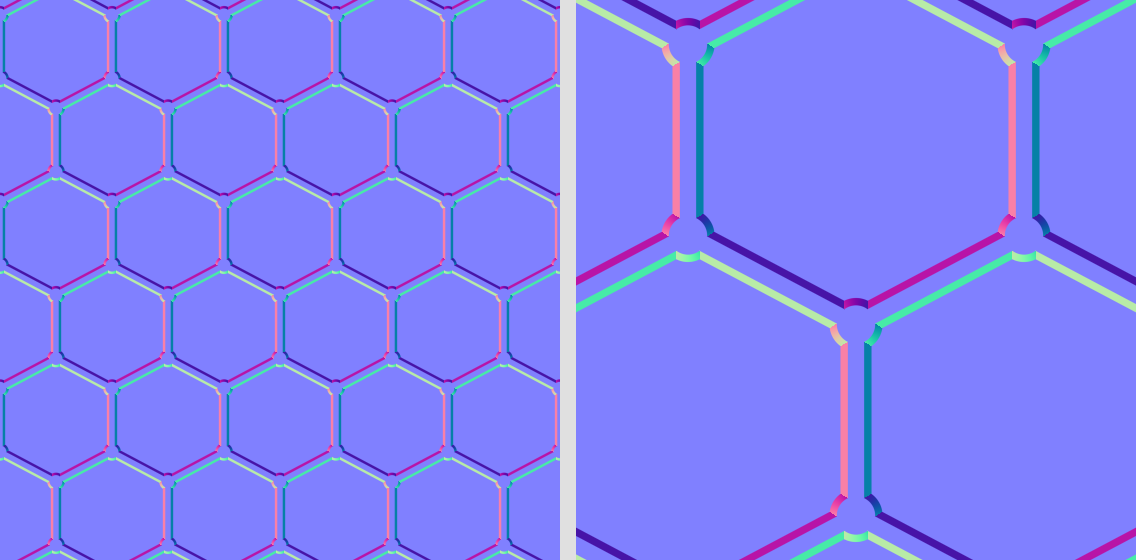
Left: the whole. Right: its middle third, enlarged.
Reproduce this texture map procedurally as a WebGL 1 fragment shader.

```glsl
precision highp float;
// Tangent-space normal map of hexagonal tiles with bevelled rims and notched corners.
uniform vec2 u_resolution;

const float COLUMNS = 5.0;
const float ROWS = 6.0;
const float PITCH = COLUMNS / ROWS;  // row height, in tile widths
const float SLOPE = 0.53;            // steepness of the slanted sides
const vec2 TIP = vec2(0.0, 0.5 * PITCH + 0.25 * SLOPE);
const vec2 SHOULDER = vec2(0.5, PITCH - TIP.y);

// Offset from the nearest centre of a rectangular lattice.
vec2 toCentre(vec2 p, vec2 centre) {
  vec2 period = vec2(1.0, 2.0 * PITCH);
  return mod(p - centre + 0.5 * period, period) - 0.5 * period;
}

// Outward normal (xy) and signed distance (z) of the cell border, for the first quadrant.
vec3 hexBorder(vec2 q) {
  vec2 slant = normalize(vec2(SLOPE, 1.0));
  float wall = q.x - SHOULDER.x;
  float roof = dot(q - TIP, slant);
  return wall > roof ? vec3(1.0, 0.0, wall) : vec3(slant, roof);
}

// Border moved inwards by the joint, with a round bite around each corner.
vec3 tileRim(vec2 q) {
  vec3 rim = hexBorder(q);
  rim.z += 0.0352;
  vec2 toTip = TIP - q;
  vec2 toShoulder = SHOULDER - q;
  vec2 toCorner = length(toTip) < length(toShoulder) ? toTip : toShoulder;
  float reach = length(toCorner);
  float bite = 0.068 - reach;
  return bite > rim.z ? vec3(toCorner / max(reach, 1e-4), bite) : rim;
}

void main() {
  vec2 p = gl_FragCoord.xy / u_resolution * COLUMNS;

  // Two interleaved lattices make the staggered rows; keep the closer tile.
  vec2 even = toCentre(p, vec2(0.0, 0.5 * PITCH));
  vec2 odd = toCentre(p, vec2(0.5, 1.5 * PITCH));
  vec2 q = hexBorder(abs(even)).z < hexBorder(abs(odd)).z ? even : odd;

  vec3 rim = tileRim(abs(q));
  vec2 tilt = 0.95 * rim.xy * sign(q);
  vec3 bevel = vec3(tilt, sqrt(max(1.0 - dot(tilt, tilt), 0.0)));

  // Smooth-edged bevel line on a flat surface.
  float blur = 0.7 * COLUMNS / u_resolution.x;
  float line = 1.0 - smoothstep(0.011 - blur, 0.011 + blur, abs(rim.z));
  vec3 colour = mix(vec3(0.5, 0.5, 1.0), 0.5 + 0.5 * bevel, line);
  gl_FragColor = vec4(colour, 1.0);
}
```
